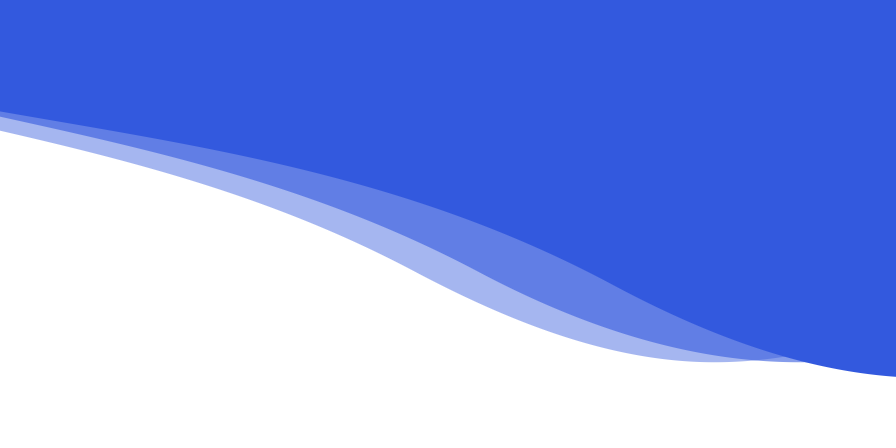
A Shadertoy shader for this background:

```glsl
// Cubic through two knots, each holding x, height and slope
float hermite(float x, vec3 a, vec3 b) {
    float span = b.x - a.x;
    float t = (x - a.x) / span;
    float s = 1.0 - t;
    return s * s * ((1.0 + 2.0 * t) * a.y + t * span * a.z)
         + t * t * ((1.0 + 2.0 * s) * b.y - s * span * b.z);
}

// Smooth wave line over four knots
float wave(float x, vec3 a, vec3 b, vec3 c, vec3 d) {
    if (x < b.x) return hermite(x, a, b);
    if (x < c.x) return hermite(x, b, c);
    return hermite(x, c, d);
}

// Antialiased coverage of the area above a line
float coverage(float height) {
    float pixel = length(vec2(dFdx(height), dFdy(height)));
    return clamp(height / pixel + 0.5, 0.0, 1.0);
}

void mainImage(out vec4 fragColor, in vec2 fragCoord) {
    vec2 p = fragCoord / iResolution.xy * vec2(2.0, 1.0);
    vec3 blue = vec3(0.20, 0.35, 0.87);
    vec3 color = vec3(1.0);

    // Wave lines, from the palest layer to the solid one
    float pale = wave(p.x, vec3(0.0, 0.7083, -0.23), vec3(0.9245, 0.3945, -0.53),
                      vec3(1.594, 0.1914, 0.0), vec3(2.0, 0.2734, 0.4));
    float middle = wave(p.x, vec3(0.0, 0.7396, -0.22), vec3(1.068, 0.3932, -0.53),
                        vec3(1.784, 0.1914, 0.0), vec3(2.0, 0.2057, 0.13));
    float solid = wave(p.x, vec3(0.0, 0.7513, -0.175), vec3(1.367, 0.3646, -0.535),
                       vec3(2.0, 0.1589, -0.07), vec3(2.4, 0.16, 0.0));

    // Stack the translucent layers of one blue
    color = mix(color, blue, 0.44 * coverage(p.y - pale));
    color = mix(color, blue, 0.60 * coverage(p.y - middle));
    color = mix(color, blue, coverage(p.y - solid));

    fragColor = vec4(color, 1.0);
}
```
